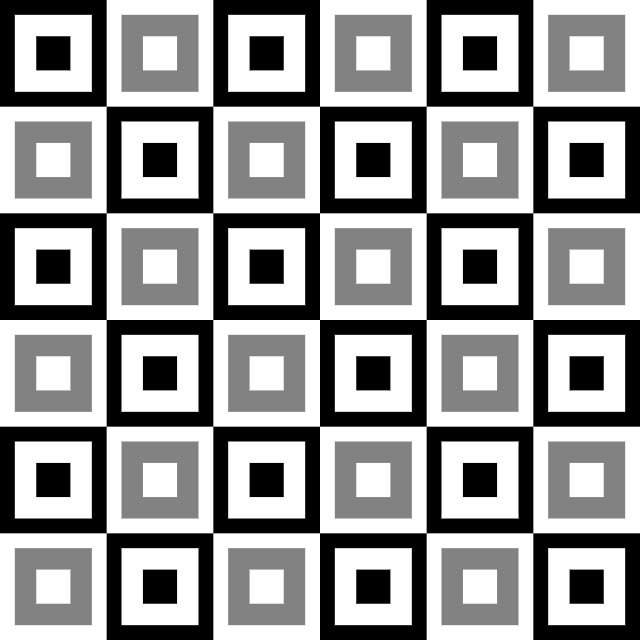
A Shadertoy shader for this pattern:

```glsl
// Checkerboard of concentric squares: black cells hold a white square with a
// black core, white cells hold a grey square with a white core.
// Signed triangle waves give the checker, max-norm distances the squares.

#define CELLS 6.0        // cells across and down
#define BAND_HALF 0.361  // half width of the middle square, in cells
#define CORE_HALF 0.160  // half width of the core square, in cells
#define BLACK vec3(0.0)
#define GREY vec3(0.51)
#define WHITE vec3(1.0)

// Coverage of a centred square, smoothed over one pixel
float squareMask(vec2 p, float halfWidth, float pixel) {
    float dist = max(abs(p.x), abs(p.y)) - halfWidth;
    return clamp(0.5 - dist / pixel, 0.0, 1.0);
}

// 0 on even cells, 1 on odd cells, blended across the shared edges
float checkerMask(vec2 grid, float pixel) {
    vec2 edgeDist = 0.5 - abs(fract(grid) - 0.5);
    vec2 parity = 1.0 - 2.0 * mod(floor(grid), 2.0);
    vec2 wave = parity * clamp(2.0 * edgeDist / pixel, 0.0, 1.0);
    return 0.5 - 0.5 * wave.x * wave.y;
}

void mainImage(out vec4 fragColor, in vec2 fragCoord) {
    float pixel = CELLS / iResolution.y;
    vec2 grid = fragCoord * pixel;
    vec2 local = fract(grid) - 0.5;

    // Cell colours: the core repeats the ground
    float dark = checkerMask(grid, pixel);
    vec3 ground = mix(WHITE, BLACK, dark);
    vec3 band = mix(GREY, WHITE, dark);

    // Square ring between the core and the ground
    float ring = squareMask(local, BAND_HALF, pixel)
               - squareMask(local, CORE_HALF, pixel);

    fragColor = vec4(mix(ground, band, ring), 1.0);
}
```
